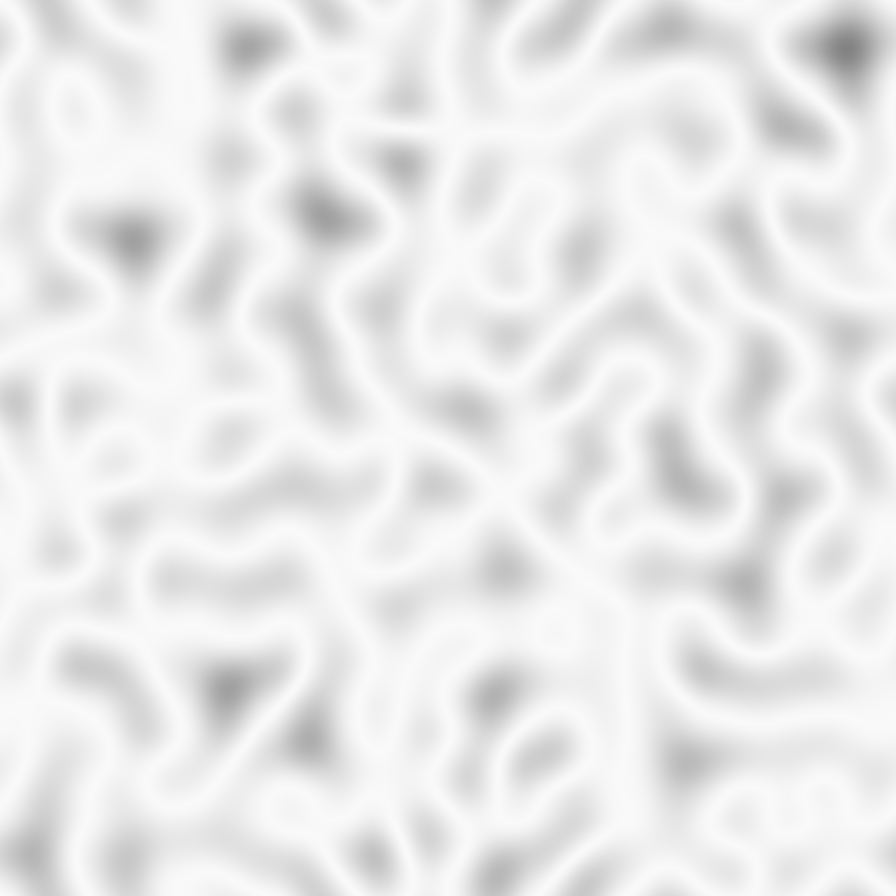
Write a Shadertoy shader that draws this texture.

```glsl
const float CELLS = 10.0;
const float WHITE_LEVEL = 0.975;
const float SHADE_DEPTH = 0.76;
const float SHADE_CURVE = 1.36;
const float CREASE_SOFTNESS = 0.015;

// Integer hash giving a gradient with components in -1..1
vec2 randomGradient(vec2 cell, float period) {
    uvec2 q = uvec2(mod(cell, period));
    uint h = q.x * 1597u + q.y * 51749u + 977u;
    h = (h ^ (h >> 15u)) * 73244475u;
    h = (h ^ (h >> 13u)) * 73244475u;
    h ^= h >> 16u;
    return vec2(h & 65535u, h >> 16u) / 32767.5 - 1.0;
}

float cornerSlope(vec2 cell, vec2 local, vec2 corner, float period) {
    return dot(randomGradient(cell + corner, period), local - corner);
}

// Tiling gradient noise with a quintic fade
float gradientNoise(vec2 p, float period) {
    vec2 cell = floor(p);
    vec2 f = fract(p);
    vec2 fade = f * f * f * (f * (f * 6.0 - 15.0) + 10.0);
    float bottom = mix(cornerSlope(cell, f, vec2(0, 0), period),
                       cornerSlope(cell, f, vec2(1, 0), period), fade.x);
    float top = mix(cornerSlope(cell, f, vec2(0, 1), period),
                    cornerSlope(cell, f, vec2(1, 1), period), fade.x);
    return mix(bottom, top, fade.y);
}

// Folded noise: zero crossings become soft creases
float softFold(float n, float softness) {
    return sqrt(n * n + softness * softness) - softness;
}

float shade(float fold, float depth, float curve) {
    return WHITE_LEVEL - depth * pow(max(fold, 0.0), curve);
}

void mainImage(out vec4 fragColor, in vec2 fragCoord) {
    vec2 uv = fragCoord / iResolution.y;
    float n = gradientNoise(uv * CELLS, CELLS);
    float grey = shade(softFold(n, CREASE_SOFTNESS), SHADE_DEPTH, SHADE_CURVE);
    fragColor = vec4(vec3(grey), 1.0);
}
```
